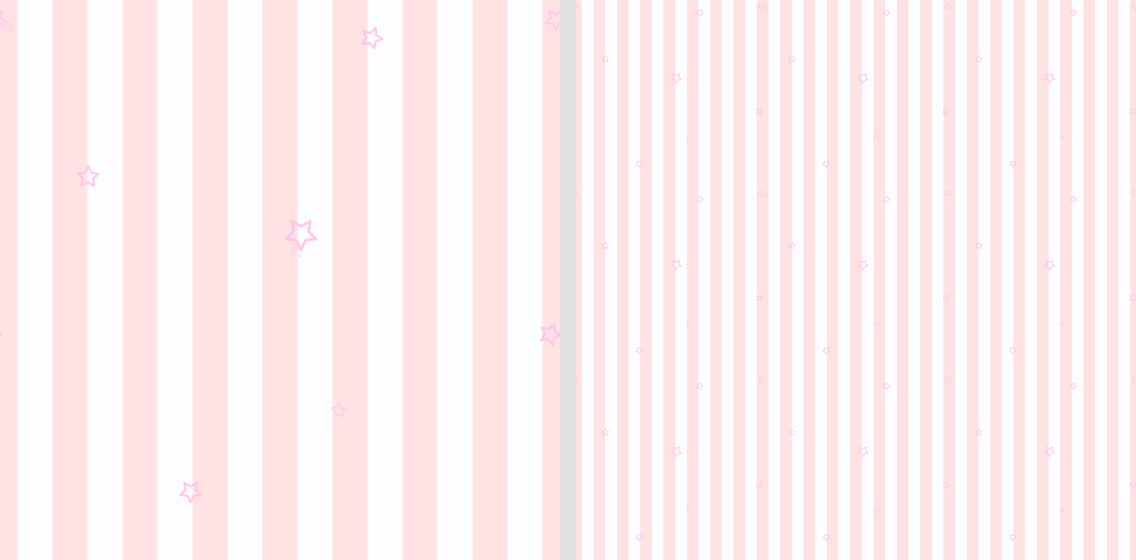
Left, the tile; right, the same tile 3 across and 3 down.
Give the GLSL for this pattern, as a Shadertoy shader.

```glsl
// Soft pink and white vertical stripes with seven small outlined stars.
// Stripes come from a repeated distance; stars are scattered along a wavy
// diagonal formula, and every offset wraps so that the canvas tiles.

const float TAU = 6.2831853;

float hash(vec2 p) {
    return fract(sin(dot(p, vec2(127.1, 311.7))) * 4375.85);
}

// Distance to the outline of a five-pointed star with one tip at angle turn.
float starOutline(vec2 p, float radius, float turn) {
    float sector = TAU / 5.0;
    float a = atan(p.y, p.x) - turn;
    a = abs(mod(a + 0.5 * sector, sector) - 0.5 * sector);
    p = length(p) * vec2(cos(a), sin(a));
    vec2 tip = vec2(radius, 0.0);
    vec2 edge = 0.5 * radius * vec2(cos(0.5 * sector), sin(0.5 * sector)) - tip;
    float t = clamp(dot(p - tip, edge) / dot(edge, edge), 0.0, 1.0);
    return length(p - tip - edge * t);
}

// Shortest offset between two points on the wrapping canvas.
vec2 wrapOffset(vec2 d) {
    return fract(d + 0.5) - 0.5;
}

float stroke(float d, float halfWidth, float soft) {
    return 1.0 - smoothstep(-soft, soft, d - halfWidth);
}

void mainImage(out vec4 fragColor, in vec2 fragCoord) {
    vec2 uv = fragCoord / iResolution.xy;
    float pixel = 1.0 / min(iResolution.x, iResolution.y);
    float soft = max(0.0015, 0.75 * pixel);

    // Eight stripe pairs, with a pink stripe centred on the side edges
    float fromPink = abs(fract(uv.x * 8.0 + 0.5) - 0.5) / 8.0;
    float stripeSoft = max(0.0028, pixel);
    float white = smoothstep(-stripeSoft, stripeSoft, fromPink - 1.0 / 32.0);
    vec3 color = mix(vec3(1.0, 0.885, 0.89), vec3(0.99, 0.994, 1.0), white);

    // Stars, from the bottom row upward
    vec3 starPink = vec3(1.0, 0.76, 0.92);
    for (int i = 0; i < 7; i++) {
        float k = float(i);
        float turnStep = mod(k, 3.0);
        vec2 center = vec2(
            0.276 + 0.442 * k - 0.18 * cos(TAU / 6.0 * k - 1.937),
            0.122 + 0.1405 * k + 0.0043 * k * k * mod(k, 2.0));
        float radius = 0.019 + (i == 3 ? 0.009 : i == 1 ? -0.0055 : 0.0);
        float opacity = i == 1 ? 0.6 : i == 6 ? 0.75 : 0.95;
        float turn = 0.157 * (3.0 - turnStep) * (2.0 - turnStep) - 0.03 * turnStep;

        vec2 p = wrapOffset(uv - center);
        float line = stroke(starOutline(p, radius, turn), 0.0008 + 0.055 * radius, soft);
        color = mix(color, starPink, line * opacity);

        // Faint broken ghost star beside two of them
        if (i == 3 || i == 6) {
            vec2 q = wrapOffset(p - vec2(0.01 * k - 0.038, 0.006 * k - 0.05));
            float worn = 0.1 + 0.5 * hash(floor(q * 200.0 + 50.0));
            float ghost = stroke(starOutline(q, 0.011, 0.3), 0.0014, soft);
            color = mix(color, starPink, ghost * worn);
        }
    }

    fragColor = vec4(color, 1.0);
}
```
